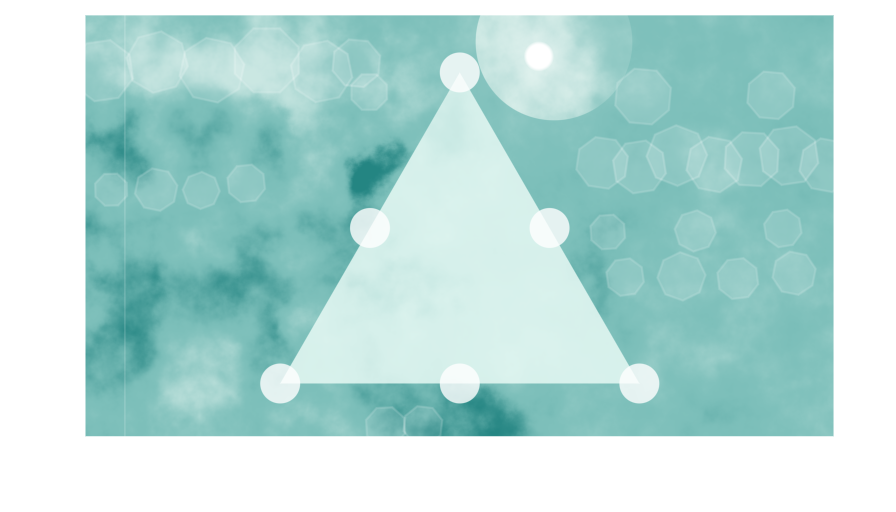
Write a WebGL 1 fragment shader that draws this background.

```glsl
precision highp float;

uniform vec2 u_resolution;

// Lengths are in canvas heights.
const vec2 PANEL_MIN = vec2(0.167, 0.148);
const vec2 PANEL_MAX = vec2(1.628, 0.970);
const vec2 TRIANGLE_CENTER = vec2(0.898, 0.4535);
const float TRIANGLE_RADIUS = 0.405;
const float DOT_RADIUS = 0.039;
const vec2 MOON_CENTER = vec2(1.082, 0.918);
const float MOON_RADIUS = 0.153;
const vec2 SPARK_CENTER = vec2(1.0525, 0.890);
const float LEFT_AXIS = 0.39;
const float RIGHT_AXIS = 1.39;
const float SEAM_X = 0.244;

const vec3 DEEP = vec3(0.14, 0.52, 0.51);
const vec3 TEAL = vec3(0.49, 0.75, 0.73);
const vec3 PALE = vec3(0.76, 0.89, 0.87);
const vec3 MOON_COLOR = vec3(0.82, 0.92, 0.90);
const vec3 MINT = vec3(0.91, 0.98, 0.96);
const vec3 WHITE = vec3(1.0);

float hash(vec2 p) {
  return fract(sin(dot(p, vec2(127.1, 311.7))) * 43758.5453);
}

float noise(vec2 p) {
  vec2 i = floor(p);
  vec2 f = fract(p);
  f = f * f * (3.0 - 2.0 * f);
  return mix(mix(hash(i), hash(i + vec2(1.0, 0.0)), f.x),
             mix(hash(i + vec2(0.0, 1.0)), hash(i + 1.0), f.x), f.y);
}

float fbm(vec2 p) {
  float sum = 0.0;
  float weight = 0.5;
  for (int i = 0; i < 6; i++) {
    sum += weight * noise(p);
    p = mat2(1.6, 1.2, -1.2, 1.6) * p + 7.3;
    weight *= 0.5;
  }
  return sum;
}

float fill(float d) {
  float px = 0.75 / u_resolution.y;
  return 1.0 - smoothstep(-px, px, d);
}

float stain(vec2 p, vec2 center, vec2 size) {
  vec2 d = (p - center) / size;
  return exp(-dot(d, d));
}

float octagon(vec2 p, float radius) {
  p = abs(p);
  return max(max(p.x, p.y), (p.x + p.y) * 0.7071) - radius;
}

// Row of translucent octagons with faint bright rims
float bokehRow(vec2 p, vec2 start, vec2 spacing, float count, float radius) {
  float light = 0.0;
  for (int i = 0; i < 7; i++) {
    float n = float(i);
    if (n >= count) break;
    vec2 seed = start + n;
    vec2 q = p - start - spacing * n;
    q.y += (hash(seed) - 0.5) * radius * 0.4;
    float turn = hash(seed + 3.1);
    q = mat2(cos(turn), -sin(turn), sin(turn), cos(turn)) * q;
    float d = octagon(q, radius * mix(0.8, 1.05, hash(seed + 5.7)));
    light += fill(d) * 0.13 + fill(abs(d + 0.003) - 0.0015) * 0.10;
  }
  return light;
}

void main() {
  vec2 p = gl_FragCoord.xy / u_resolution.y;

  // Mirrored watercolour wash
  vec2 left = vec2(abs(p.x - LEFT_AXIS), p.y);
  vec2 right = vec2(abs(p.x - RIGHT_AXIS), p.y);
  float side = smoothstep(0.75, 1.05, p.x);
  float cloud = mix(fbm(left * 7.0 + 2.0), fbm(right * 6.0 + 19.0), side);
  float grain = fbm(p * 26.0);
  float tone = 0.53 + (cloud - 0.48) * mix(0.95, 0.40, side) + (grain - 0.48) * 0.22;

  // Dark and light stains with ragged edges
  vec2 w = p + (vec2(fbm(p * 14.0), fbm(p * 14.0 + 31.0)) - 0.48) * 0.16;
  vec2 wl = vec2(abs(w.x - LEFT_AXIS), w.y);
  tone -= 0.28 * stain(wl, vec2(0.146, 0.74), vec2(0.05, 0.08));
  tone -= 0.30 * stain(wl, vec2(0.146, 0.43), vec2(0.07, 0.12));
  tone -= 0.55 * stain(w, vec2(0.742, 0.646), vec2(0.055));
  tone -= 0.42 * stain(w, vec2(0.95, 0.18), vec2(0.11, 0.07));
  tone -= 0.25 * stain(w, vec2(1.164, 0.463), vec2(0.07, 0.10));
  tone += 0.24 * stain(w, vec2(0.62, 0.80), vec2(0.12, 0.20));
  tone += 0.20 * stain(w, vec2(0.62, 0.32), vec2(0.10, 0.12));
  tone += 0.16 * stain(p, vec2(0.35, 0.95), vec2(0.30, 0.12));
  vec3 panel = mix(DEEP, TEAL, smoothstep(0.0, 0.5, tone));
  panel = mix(panel, PALE, smoothstep(0.48, 0.95, tone));

  // Bokeh clusters
  float bokeh = bokehRow(p, vec2(0.20, 0.87), vec2(0.107, 0.0), 5.0, 0.062);
  bokeh += bokehRow(p, vec2(0.217, 0.635), vec2(0.088, 0.0), 4.0, 0.040);
  bokeh += bokehRow(p, vec2(0.696, 0.881), vec2(0.025, -0.07), 2.0, 0.046);
  bokeh += bokehRow(p, vec2(1.176, 0.685), vec2(0.073, 0.0), 7.0, 0.060);
  bokeh += bokehRow(p, vec2(1.256, 0.813), vec2(0.25, 0.0), 2.0, 0.055);
  bokeh += bokehRow(p, vec2(1.187, 0.55), vec2(0.171, 0.0), 3.0, 0.043);
  bokeh += bokehRow(p, vec2(1.221, 0.459), vec2(0.11, 0.0), 4.0, 0.045);
  bokeh += bokehRow(p, vec2(0.753, 0.174), vec2(0.073, 0.0), 2.0, 0.045);
  bokeh += 0.25 * fill(abs(p.x - SEAM_X) - 0.001);
  panel = mix(panel, WHITE, min(bokeh, 0.6));

  // Moon fading to the right, with its bright spark
  float moon = fill(length(p - MOON_CENTER) - MOON_RADIUS);
  moon *= (0.55 + 0.6 * grain) * (1.0 - 0.75 * smoothstep(1.10, 1.22, w.x));
  panel = mix(panel, MOON_COLOR, moon);
  float spark = length(p - SPARK_CENTER);
  panel = mix(panel, WHITE, max(1.0 - smoothstep(0.022, 0.034, spark), 0.5 * exp(-spark * 18.0)));

  // Veiled triangle, blotched inside
  vec2 q = p - TRIANGLE_CENTER;
  float triangle = max(abs(q.x) * 0.866 + q.y * 0.5, -q.y) - TRIANGLE_RADIUS * 0.5;
  float blotch = stain(w, vec2(0.80, 0.44), vec2(0.06)) + 0.6 * stain(w, vec2(0.88, 0.77), vec2(0.06));
  panel = mix(panel, MINT, fill(triangle) * (0.84 - 0.22 * blotch));

  // Dots on corners and edge midpoints
  for (int i = 0; i < 6; i++) {
    float angle = radians(90.0 + 60.0 * float(i));
    float reach = TRIANGLE_RADIUS * (1.0 - 0.5 * mod(float(i), 2.0));
    float d = length(q - reach * vec2(cos(angle), sin(angle))) - DOT_RADIUS;
    panel = mix(panel, WHITE, 0.80 * fill(d));
  }

  // White page around the panel
  vec2 edge = abs(p - 0.5 * (PANEL_MIN + PANEL_MAX)) - 0.5 * (PANEL_MAX - PANEL_MIN);
  gl_FragColor = vec4(mix(WHITE, panel, fill(max(edge.x, edge.y))), 1.0);
}
```
